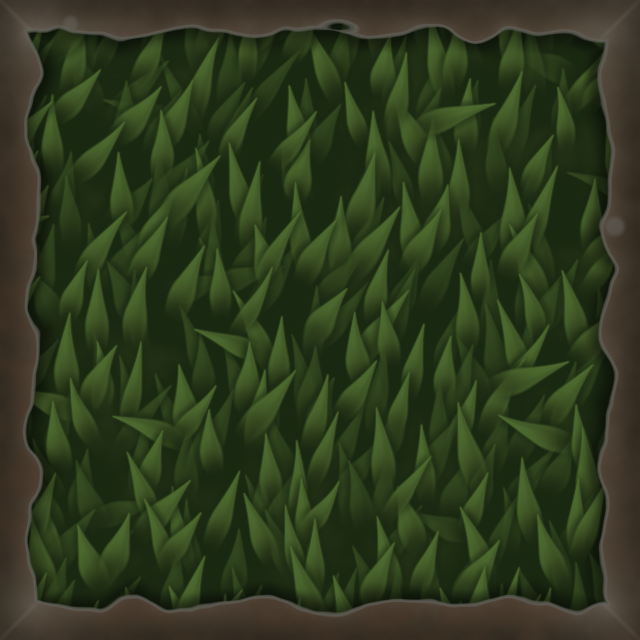
A Shadertoy shader for this texture:

```glsl
// A patch of painted grass set in a bevelled, weathered brown frame.
// Blades are tapered strokes hung from jittered grid tips, drawn in two layers;
// the ragged opening is four wavy half planes joined by max().
#define BLADE_CELL vec2(0.070, 0.077)
#define BLADE_LENGTH 0.145
#define BLADE_WIDTH 0.036
#define LEAN_MIN -0.45
#define LEAN_MAX 0.75
#define FRAME_WIDTH 0.052
#define EDGE_WAVE 0.008
#define RIM_WIDTH 0.0035
#define SOIL vec3(0.098, 0.155, 0.066)
#define LEAF vec3(0.305, 0.420, 0.185)
#define LEAF_CORE vec3(0.195, 0.245, 0.105)
#define RIM_GREY vec3(0.38, 0.375, 0.35)

float hash(vec2 p) {
    return fract(sin(dot(p, vec2(127.1, 311.7))) * 43758.5453);
}

float noise(vec2 p) {
    vec2 c = floor(p), f = fract(p);
    f = f * f * (3.0 - 2.0 * f);
    return mix(mix(hash(c), hash(c + vec2(1, 0)), f.x),
               mix(hash(c + vec2(0, 1)), hash(c + vec2(1, 1)), f.x), f.y);
}

float fbm(vec2 p) {
    float sum = 0.0, gain = 0.5;
    for (int i = 0; i < 4; i++) {
        sum += gain * noise(p);
        p = p * 2.03 + 7.1;
        gain *= 0.5;
    }
    return sum;
}

// Paints one blade: u runs from tip to root, v across.
vec3 paintBlade(vec3 col, vec2 fromTip, vec2 id, float strength) {
    float pick = hash(id + 3.7);
    float lean = mix(LEAN_MIN, LEAN_MAX, hash(id + 9.2));
    if (pick > 0.94) lean = pick > 0.97 ? 1.25 : -1.2;
    float len = BLADE_LENGTH * mix(0.72, 1.05, hash(id + 5.3));
    float u = dot(fromTip, -vec2(sin(lean), cos(lean))) / len;
    if (u < -0.1 || u > 1.0) return col;
    float v = dot(fromTip, vec2(cos(lean), -sin(lean)));
    v += (hash(id + 1.9) - 0.5) * 0.05 * u * (1.0 - u);

    float s = clamp(u, 0.0, 1.0);
    float width = BLADE_WIDTH * mix(0.7, 1.1, hash(id + 8.8));
    width = 0.0015 + width * pow(s, 1.25) * (1.0 - 0.65 * smoothstep(0.5, 1.05, s));
    float root = 1.0 - smoothstep(0.56, 1.0, s);
    float gap = abs(v) - width;

    // Soft contact shadow, then the leaf with bright sides and a dim heart.
    float shadow = smoothstep(0.014, -0.002, gap) * smoothstep(-0.08, 0.15, u);
    col = mix(col, SOIL, 0.6 * shadow * root);
    float across = clamp(v / width, -1.0, 1.0);
    float heart = smoothstep(0.3, 0.85, s) * (1.0 - across * across);
    vec3 leaf = mix(LEAF, LEAF_CORE, 0.8 * heart);
    leaf *= 1.0 - 0.13 * smoothstep(-0.2, 0.6, across) - 0.18 * smoothstep(0.75, 1.0, abs(across));
    float cover = smoothstep(0.0022, -0.0022, gap) * smoothstep(-0.01, 0.03, u) * root;
    return mix(col, leaf, cover * strength);
}

vec3 grassLayer(vec3 col, vec2 p, float seed, float strength) {
    vec2 cell = floor(p / BLADE_CELL);
    for (int j = 2; j >= -1; j--)
    for (int i = -2; i <= 2; i++) {
        vec2 id = cell + vec2(i, j);
        vec2 key = id + seed;
        vec2 tip = (id + vec2(hash(key), hash(key + 4.4))) * BLADE_CELL;
        col = paintBlade(col, p - tip, key, strength);
    }
    return col;
}

float wave(float s, float crest, float period) {
    return EDGE_WAVE * cos(6.2832 * (s - crest) / period);
}

// Negative inside the grass opening.
float opening(vec2 p) {
    vec2 q = p + 0.022 * (vec2(noise(p * 19.0), noise(p * 19.0 + 31.0)) - 0.5);
    float sides = max(-q.x - wave(q.y, 0.14, 0.213), q.x - 1.0 - wave(q.y, 0.20, 0.185));
    float ends = max(-q.y - wave(q.x, 0.32, 0.200), q.y - 1.0 - wave(q.x, 0.28, 0.190));
    float d = max(sides, ends) + FRAME_WIDTH;
    float pocket = (length((q - vec2(0.52, 0.951)) * vec2(0.4, 1.0)) - 0.010);
    return min(d, pocket) + 0.006 * (noise(p * 43.0) - 0.5);
}

vec3 frameColour(vec2 p, float d) {
    vec2 inset = min(p, 1.0 - p);
    float depth = min(inset.x, inset.y);
    float grain = fbm(p * 24.0);
    vec3 col = mix(vec3(0.205, 0.175, 0.135), vec3(0.285, 0.24, 0.19), smoothstep(0.0, 0.055, depth));
    float rust = smoothstep(0.45, 0.0, p.y) + smoothstep(0.2, 0.0, p.x) * smoothstep(0.95, 0.6, p.y);
    col = mix(col, vec3(0.24, 0.17, 0.115), 0.4 * clamp(rust, 0.0, 1.0) * smoothstep(0.3, 0.6, grain));
    float corner = exp(-length(inset - FRAME_WIDTH) / 0.045);
    col = mix(col, vec3(0.37, 0.345, 0.305), 0.75 * corner);
    float mitre = smoothstep(0.008, 0.0, abs(inset.x - inset.y)) * smoothstep(0.09, 0.03, depth);
    col += 0.035 * mitre + 0.06 * (grain - 0.47);
    col += 0.04 * exp(-max(d, 0.0) / 0.012);
    float spots = smoothstep(0.016, 0.006, length(p - vec2(0.11, 0.963)))
                + smoothstep(0.020, 0.009, length(p - vec2(0.961, 0.646)));
    return mix(col, RIM_GREY, 0.6 * min(spots, 1.0));
}

void mainImage(out vec4 fragColor, in vec2 fragCoord) {
    vec2 p = fragCoord / iResolution.xy;
    float d = opening(p);
    vec3 grass = mix(SOIL, LEAF_CORE, 0.35 * smoothstep(0.45, 0.75, fbm(p * 9.0)));
    grass = grassLayer(grass, p + vec2(0.03, 0.02), 57.0, 0.45);
    grass = grassLayer(grass, p, 13.0, 0.95);
    grass *= mix(0.5, 1.0, smoothstep(0.0, 0.035, -d));

    float soft = max(0.0012, 0.75 / iResolution.y);
    vec3 col = mix(grass, frameColour(p, d), smoothstep(-soft, soft, d));
    col = mix(col, RIM_GREY, 0.75 * smoothstep(RIM_WIDTH + soft, RIM_WIDTH - soft * 2.0, abs(d)));
    fragColor = vec4(col, 1.0);
}
```
